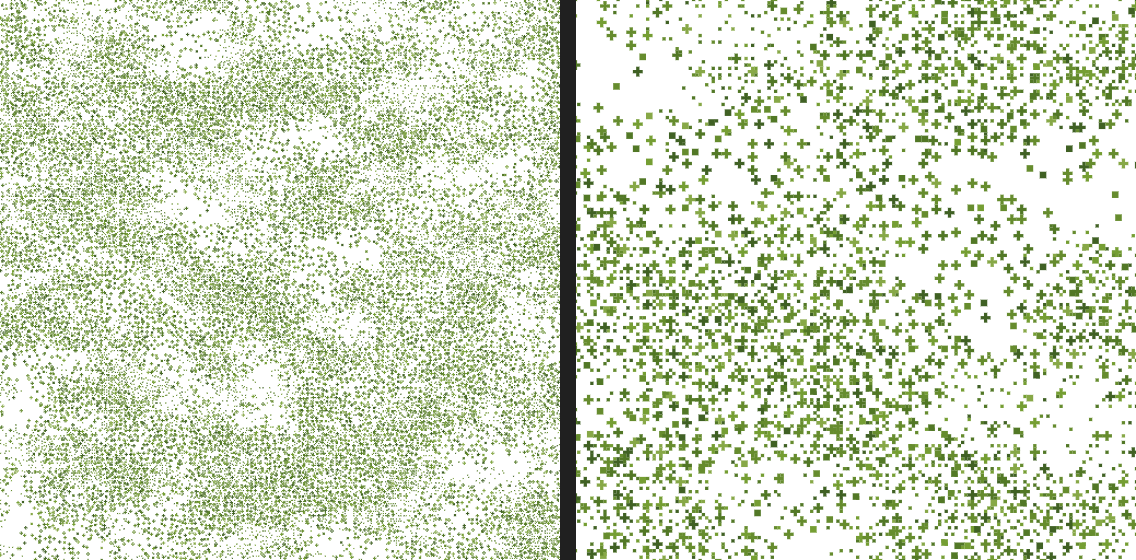
Left: the whole. Right: its middle third, enlarged.
Write a WebGL 2 fragment shader that draws this texture.

```glsl
#version 300 es
precision highp float;
// Clumped green specks, fine dots and small crosses, scattered on white.

uniform vec2 u_resolution;
out vec4 fragColor;

float hash(vec2 p) {
    return fract(sin(dot(p, vec2(127.1, 311.7))) * 43758.5453);
}

float noise(vec2 p) {
    vec2 i = floor(p), f = fract(p);
    f = f * f * (3.0 - 2.0 * f);
    return mix(mix(hash(i), hash(i + vec2(1, 0)), f.x),
               mix(hash(i + vec2(0, 1)), hash(i + vec2(1, 1)), f.x), f.y);
}

float boxDistance(vec2 p, vec2 halfSize) {
    vec2 d = abs(p) - halfSize;
    return max(d.x, d.y);
}

float crossDistance(vec2 p) {
    return min(boxDistance(p, vec2(1.5, 0.5)), boxDistance(p, vec2(0.5, 1.5)));
}

// Five greens, from dark to light, weighted by their shares
vec3 leafColor(float t) {
    if (t < 0.13) return vec3(0.25, 0.38, 0.14);
    if (t < 0.43) return vec3(0.32, 0.47, 0.15);
    if (t < 0.78) return vec3(0.40, 0.55, 0.18);
    if (t < 0.91) return vec3(0.46, 0.62, 0.20);
    return vec3(0.53, 0.66, 0.28);
}

// Chance that a cell holds a speck; clumps are slightly wider than tall
float speckChance(vec2 grain, bool coarse) {
    vec2 uv = grain / 512.0;
    float clump = 0.55 * noise(uv * vec2(11.0, 15.0) + 3.7)
                + 0.45 * noise(uv * vec2(27.0, 35.0) + 41.3) - 0.5;
    float coarseness = noise(uv * vec2(14.0, 19.0) + 83.1) - 0.5;
    return coarse ? 0.60 + 1.5 * clump + 0.5 * coarseness
                  : 0.43 + 1.3 * clump - 0.7 * coarseness;
}

// Paints one jittered grid of specks, snapped to the grain lattice
void paintSpecks(inout vec3 color, vec2 grain, float grainWidth, bool coarse) {
    float cellSize = coarse ? 4.3 : 2.3;
    vec2 home = floor(grain / cellSize);
    for (int j = -1; j <= 1; j++) {
        for (int i = -1; i <= 1; i++) {
            vec2 cell = home + vec2(i, j);
            vec2 seed = cell + (coarse ? 17.3 : 259.7);
            if (hash(seed) > speckChance((cell + 0.5) * cellSize, coarse)) continue;

            vec2 jitter = vec2(hash(seed + 5.1), hash(seed + 9.7));
            vec2 center = floor((cell + 0.1 + 0.8 * jitter) * cellSize) + 0.5;
            vec2 offset = grain - center;

            float d = boxDistance(offset, vec2(0.5));
            if (coarse) {
                d = hash(seed + 13.9) < 0.25 ? boxDistance(offset - 0.5, vec2(1.0))
                                             : crossDistance(offset);
            }
            float coverage = clamp(0.5 - d / grainWidth, 0.0, 1.0);
            color = mix(color, leafColor(hash(seed + 21.3)), coverage);
        }
    }
}

void main() {
    // The canvas is 512 grains high
    float grainWidth = 512.0 / u_resolution.y;
    vec2 grain = gl_FragCoord.xy * grainWidth;

    vec3 color = vec3(1.0);
    paintSpecks(color, grain, grainWidth, false);
    paintSpecks(color, grain, grainWidth, true);
    fragColor = vec4(color, 1.0);
}
```
